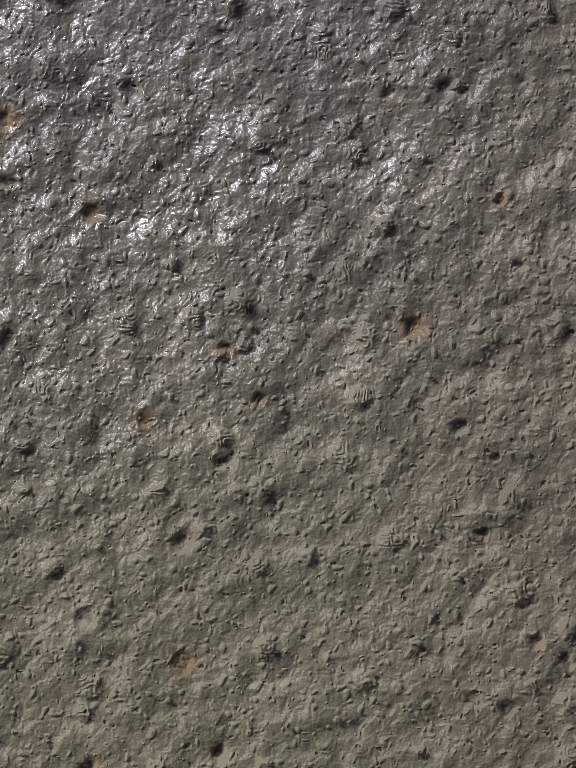
Give the GLSL for this texture, as a WebGL 2 fragment shader.

```glsl
#version 300 es
precision highp float;
// Wet tidal mud with coiled worm mounds, pits, crumbs and sunlit glare.
uniform vec2 u_resolution;
out vec4 fragColor;

// Integer hash: two random values in 0..1 for a grid cell
vec2 hash2(vec2 cell) {
    uvec2 v = uvec2(ivec2(cell) + 4096) * 1664525u + 1013904223u;
    v.x += v.y * 1664525u;
    v.y += v.x * 1664525u;
    v ^= v >> 16u;
    v.x += v.y * 1664525u;
    v.y += v.x * 1664525u;
    v ^= v >> 16u;
    return vec2(v & 65535u) / 65535.0;
}

// Slope of a random plane at one grid corner
float corner(vec2 cell, vec2 f, vec2 c) {
    return dot(hash2(cell + c) * 2.0 - 1.0, f - c);
}

// Gradient noise around 0.5, on a grid turned away from the axes
float noise(vec2 p) {
    p = mat2(0.8, 0.6, -0.6, 0.8) * p;
    vec2 cell = floor(p), f = fract(p);
    vec2 s = f * f * f * (f * (f * 6.0 - 15.0) + 10.0);
    float low = mix(corner(cell, f, vec2(0, 0)), corner(cell, f, vec2(1, 0)), s.x);
    float high = mix(corner(cell, f, vec2(0, 1)), corner(cell, f, vec2(1, 1)), s.x);
    return 0.5 + 0.9 * mix(low, high, s.y);
}

// Randomly placed round domes, 0..1; size is the largest radius in cells
float scatter(vec2 p, float cells, float share, float size) {
    vec2 q = mat2(0.92, -0.39, 0.39, 0.92) * p * cells, home = floor(q);
    float dome = 0.0;
    for (int j = -1; j <= 1; j++)
    for (int i = -1; i <= 1; i++) {
        vec2 cell = home + vec2(i, j);
        vec2 place = hash2(cell + floor(cells * 7.0));
        vec2 kind = hash2(cell + floor(cells * 7.0) + 613.0);
        float radius = size * (0.45 + 0.55 * kind.y);
        float d = length(q - cell - place) / radius;
        if (kind.x < share) dome = max(dome, 1.0 - smoothstep(0.2, 1.0, d));
    }
    return dome;
}

// Bent coordinates keep the scattered parts from looking round
vec2 bend(vec2 p) {
    return p + 0.009 * (vec2(noise(p * 60.0), noise(p * 60.0 + 37.0)) - 0.5);
}

float height(vec2 p) {
    vec2 q = bend(p);
    // Rolling ground, from broad swells to fine grit
    float h = 0.017 * noise(p * 16.0 + 5.0);
    h += 0.0085 * noise(p * 37.0 + 11.0);
    h += 0.0034 * noise(q * 85.0 + 23.0);
    h += 0.0019 * noise(q * 170.0 + 31.0);
    h += 0.0008 * noise(p * 330.0 + 47.0);
    // Coils follow the level lines of a noise
    float coil = abs(fract(noise(p * 62.0 + 71.0) * 3.5) - 0.5) * 2.0;
    coil = smoothstep(0.1, 0.9, coil);
    float mound = scatter(q, 14.0, 0.34, 0.34);
    h += mound * (0.0075 + 0.0022 * coil) + 0.0001 * coil;
    // Crumbs, pits and burrows
    h += 0.0040 * scatter(q, 48.0, 0.42, 0.36);
    h += 0.0022 * scatter(q, 83.0, 0.45, 0.36);
    h -= 0.0100 * scatter(q, 11.0, 0.28, 0.22);
    h -= 0.0045 * scatter(q, 37.0, 0.20, 0.20);
    return h;
}

void main() {
    vec2 p = gl_FragCoord.xy / u_resolution.y;
    vec2 uv = gl_FragCoord.xy / u_resolution;
    vec2 toSun = vec2(-0.72, 0.694);

    // Surface slope and thrown shadow
    float e = 0.0014, h = height(p);
    vec2 slope = vec2(height(p + vec2(e, 0)) - h, height(p + vec2(0, e)) - h) / e;
    float facing = -dot(slope, toSun);
    float blocked = height(p + toSun * 0.010) - h;
    float shadow = smoothstep(0.003, 0.011, blocked);

    // Olive silt, greyer at the top, browner on the right, ochre in hollows
    vec3 mud = mix(vec3(0.412, 0.390, 0.338), vec3(0.365, 0.345, 0.335), uv.y);
    mud = mix(mud, vec3(0.385, 0.355, 0.325), 0.6 * smoothstep(0.5, 1.0, uv.x));
    float pit = scatter(bend(p), 11.0, 0.28, 0.40);
    float stain = pit * smoothstep(0.35, 0.7, noise(p * 9.0 + 83.0));
    mud = mix(mud, vec3(0.38, 0.30, 0.22), 0.5 * stain);
    mud *= 0.90 + 0.22 * noise(p * 7.0 + 19.0);

    // Sunlight and shade
    float light = clamp(1.02 + 0.55 * facing, 0.45, 1.35);
    vec3 color = mud * light * (1.0 - 0.55 * shadow);
    color += vec3(0.012, 0.004, 0.018) * shadow;
    color *= 1.0 - 0.55 * scatter(p, 37.0, 0.16, 0.11);

    // Wet glare, strongest at the upper left
    float wet = smoothstep(0.25, 0.92, uv.y + 0.3 * (0.5 - uv.x));
    wet *= 1.0 - 0.70 * smoothstep(0.25, 1.0, uv.x);
    wet *= 0.25 + 1.5 * noise(p * 9.0 + 53.0);
    vec3 normal = normalize(vec3(-slope, 1.0));
    float mirror = max(dot(normal, normalize(vec3(toSun * 0.6, 1.0))), 0.0);
    float sheen = pow(mirror, 14.0), glint = pow(mirror, 70.0);
    float gloss = (0.03 + 0.32 * wet) * sheen + (0.11 + 0.45 * wet) * glint;
    color += vec3(0.63, 0.63, 0.73) * gloss * (1.0 - 0.8 * shadow);

    fragColor = vec4(min(color, 1.0), 1.0);
}
```
